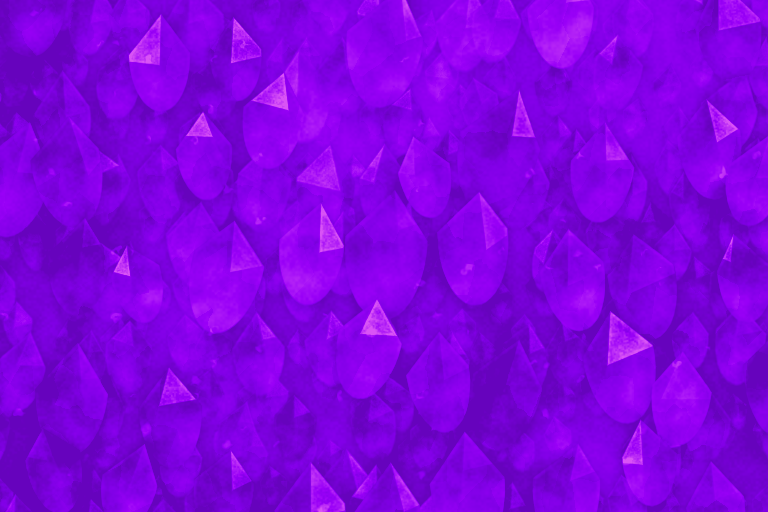
A WebGL 2 fragment shader for this texture:

```glsl
#version 300 es
precision highp float;
// Dense bed of translucent violet crystals with pointed tips and pale lit facets.
#define FRONT_SIZE 0.23
#define MIDDLE_SIZE 0.165
#define BACK_SIZE 0.105
#define HALF_WIDTH 0.63
#define MAX_TILT 0.24
#define LIT_SHARE 0.4
#define FACET_GLOW 0.72
#define CLOUDINESS 0.75
#define SHARDS 0.22
#define SHADOW 0.2
#define GRAIN 0.12
#define CONTRAST 1.45

uniform vec2 u_resolution;
out vec4 fragColor;

float hash(vec2 p) { return fract(sin(dot(p, vec2(127.1, 311.7))) * 43758.5453); }

float noise(vec2 p) {
  vec2 i = floor(p), f = fract(p);
  f = f * f * (3.0 - 2.0 * f);
  return mix(mix(hash(i), hash(i + vec2(1, 0)), f.x),
             mix(hash(i + vec2(0, 1)), hash(i + vec2(1, 1)), f.x), f.y);
}

float fbm(vec2 p) {
  float sum = 0.0, amp = 0.53;
  for (int i = 0; i < 4; i++, amp *= 0.5) {
    sum += amp * noise(p);
    p = mat2(1.6, 1.2, -1.2, 1.6) * p + 7.3;
  }
  return sum;
}

// Angular planes: a random tone and slope for each nearest-point cell
float shards(vec2 p) {
  float nearest = 9.0, plane = 0.0;
  for (int k = 0; k < 9; k++) {
    vec2 id = floor(p) + vec2(k % 3 - 1, k / 3 - 1);
    vec2 d = id + vec2(hash(id + 0.7), hash(id + 4.9)) - p;
    if (dot(d, d) < nearest) {
      nearest = dot(d, d);
      plane = hash(id + 8.3) - 0.5 + 0.7 * d.y * (hash(id + 2.2) - 0.3);
    }
  }
  return plane;
}

// Signed distance to the line a-b, positive on its left
float lineSide(vec2 p, vec2 a, vec2 b) {
  vec2 e = normalize(b - a);
  return e.x * (p.y - a.y) - e.y * (p.x - a.x);
}

// Paints one crystal over the tone below it
void paintCrystal(inout float tone, vec2 p, vec2 id, float radius, float clarity) {
  float angle = (hash(id + 9.2) - 0.5) * 2.0 * MAX_TILT;
  vec2 q = mat2(cos(angle), -sin(angle), sin(angle), cos(angle)) * p / radius;
  q.x *= hash(id + 2.6) < 0.25 ? -1.0 : 1.0;

  // Outline: tapered body cut by two roof planes
  vec2 apex = vec2(mix(-0.1, 0.25, hash(id + 1.3)), 1.0);
  vec2 shoulder = vec2(HALF_WIDTH, mix(0.12, 0.35, hash(id + 4.4)));
  float body = (length((q - vec2(0.0, 0.2)) / vec2(HALF_WIDTH, 1.2)) - 1.0) * HALF_WIDTH;
  float roof = max(lineSide(q, apex, shoulder), lineSide(q, vec2(-HALF_WIDTH, shoulder.y), apex));
  float outline = max(body, roof);
  if (outline > 0.6) return;
  tone -= SHADOW * clarity * exp(-8.0 * max(outline, 0.0)) * (1.0 - smoothstep(0.3, 0.6, outline));
  float soft = (0.8 / u_resolution.y + (1.0 - clarity) * 0.003) / radius;
  if (outline > soft) return;

  // Lit facet hangs from the apex between a ridge and a slanted base
  float depth = mix(0.6, 1.12, hash(id + 6.8));
  vec2 foot = apex + vec2(mix(-0.32, 0.22, hash(id + 8.5)), -1.0) * depth;
  vec2 corner = mix(apex, shoulder - vec2(0.0, 0.08), depth);
  float ridge = lineSide(q, foot, apex);
  float facet = max(max(ridge, lineSide(q, corner, foot)), outline + 0.01);
  float facetCover = 1.0 - smoothstep(-soft, soft, facet);

  // Cloudy body with inner planes, dim left side, glowing core and pale rim
  float cloud = fbm(q * 2.4 + id * 5.3) - 0.5;
  float inside = 0.46 + (hash(id + 3.1) - 0.5) * 0.42 + cloud * CLOUDINESS;
  inside += SHARDS * shards(q * vec2(2.3, 1.5) + 0.5 * cloud + id * 3.7) * (1.0 - facetCover);
  vec2 core = q - vec2(0.12, -0.45);
  inside += 0.24 * exp(-5.0 * dot(core, core)) - 0.04 * q.y;
  inside -= 0.13 * smoothstep(-soft, soft + 0.03, ridge) * smoothstep(-0.6, 0.2, q.y);
  inside += 0.13 * smoothstep(0.06, 0.0, abs(outline + 0.03)) * smoothstep(-0.7, 0.4, q.y);
  float lit = smoothstep(LIT_SHARE - 0.2, 0.95, hash(id + 5.7));
  float strength = 0.13 + FACET_GLOW * clarity * lit;
  float frost = 0.85 + 0.5 * (noise(q * 31.0 + id) - 0.5) + 0.8 * cloud;
  frost += 0.25 * smoothstep(0.05, 0.0, abs(facet + 0.02));
  inside += facetCover * strength * frost;
  tone = mix(tone, inside, (1.0 - smoothstep(-soft, soft, outline)) * mix(0.6, 0.9, clarity));
}

// Staggered rows, painted from top to bottom so lower crystals overlap
void paintLayer(inout float tone, vec2 p, float size, float seed, float clarity) {
  vec2 cell = size * vec2(0.72, 1.0), grid = p / cell + seed;
  for (int k = 0; k < 9; k++) {
    float row = floor(grid.y) + float(1 - k / 3), stagger = 0.5 * mod(row, 2.0);
    vec2 id = vec2(floor(grid.x - stagger) + float(k % 3 - 1), row), key = id + seed * 13.7;
    if (hash(key + 7.9) > 0.85) continue;
    vec2 jitter = 0.5 + 0.65 * (vec2(hash(key), hash(key + 11.3)) - 0.5);
    vec2 center = (id + vec2(stagger, 0.0) + jitter - grid) * cell;
    paintCrystal(tone, -center, key, size * mix(0.34, 0.57, hash(key + 15.1)), clarity);
  }
}

vec3 violet(float tone) {
  vec3 c = mix(vec3(0.4, 0.01, 0.74), vec3(0.505, 0.0, 0.905), clamp(tone * 2.0, 0.0, 1.0));
  c = mix(c, vec3(0.6, 0.0, 0.97), clamp(tone * 2.0 - 1.0, 0.0, 1.0));
  return mix(c, vec3(0.85, 0.33, 0.96), clamp(tone - 1.0, 0.0, 1.0));
}

void main() {
  vec2 p = gl_FragCoord.xy / u_resolution.y;
  float tone = 0.1 + 0.6 * fbm(p * 9.0);
  paintLayer(tone, p, BACK_SIZE, 2.3, 0.35);
  paintLayer(tone, p, MIDDLE_SIZE, 5.6, 0.65);
  paintLayer(tone, p, FRONT_SIZE, 9.4, 1.0);
  // Broad light, scattered glints and fine grain
  tone += 0.7 * (fbm(p * 2.3 + 4.0) - 0.48) + GRAIN * (noise(p * 190.0) - 0.5);
  vec2 spot = p * 32.0 + 0.5 * noise(p * 110.0), id = floor(spot);
  float glint = length(fract(spot) - 0.5) - 0.3 * hash(id + 6.1);
  tone += 0.45 * step(0.95, hash(id)) * smoothstep(0.12, -0.12, glint);
  fragColor = vec4(violet(0.57 + (tone - 0.47) * CONTRAST), 1.0);
}
```
